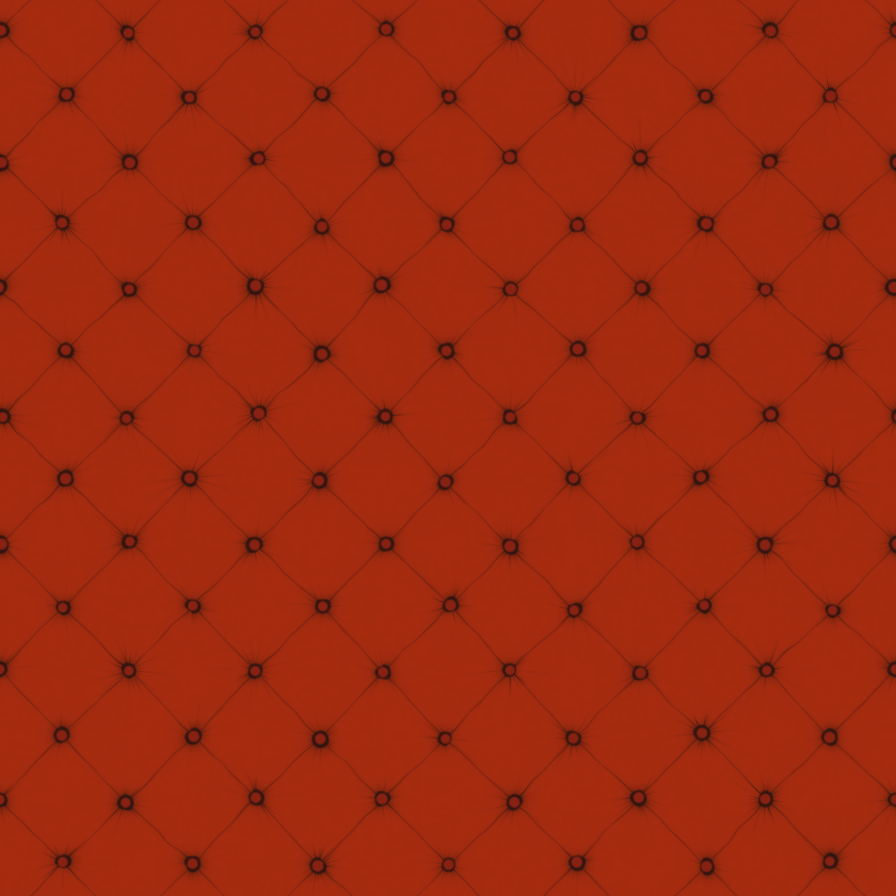
Give the GLSL for this texture, as a WebGL 2 fragment shader.

```glsl
#version 300 es
precision highp float;
// Tufted red upholstery: a staggered lattice of small ringed buttons joined by
// thin diagonal seams. Each button gets its own offset, size, smudge and radial
// wrinkles; ids and noise wrap at the canvas edge, so the cloth tiles.

uniform vec2 u_resolution;
out vec4 outColor;

const float REPEATS = 7.0;            // cells across and down, two buttons each
const vec3 CLOTH = vec3(0.65, 0.17, 0.06);
const vec3 BUTTON = vec3(0.53, 0.13, 0.07);
const vec3 SHADE = vec3(0.22, 0.09, 0.06);
const vec3 RING = vec3(0.17, 0.075, 0.06);
// Lengths below are in cells
const float JITTER = 0.024;
const float RING_RADIUS = 0.050;
const float RING_HALF_WIDTH = 0.0105;
const float RING_SOFTNESS = 0.007;
const float RING_OPACITY = 0.88;
const float SEAM_HALF_WIDTH = 0.005;
const float SEAM_OPACITY = 0.23;
const float SEAM_WOBBLE = 0.022;
const float SMUDGE_REACH = 0.032;
const float WRINKLE_REACH = 0.085;
const float WRINKLES = 34.0;          // angular noise periods around a button
const float TAU = 6.2831853;

vec2 hash2(vec2 p) {
  vec3 q = fract(p.xyx * vec3(0.1031, 0.1030, 0.0973));
  q += dot(q, q.yzx + 33.33);
  return fract((q.xx + q.yz) * q.zy);
}

float cornerSlope(vec2 corner, vec2 offset, vec2 period, float seed) {
  return dot(hash2(mod(corner, period) + seed) * 2.0 - 1.0, offset);
}

// Gradient noise that repeats after a whole-number period
float noise(vec2 p, vec2 period, float seed) {
  vec2 i = floor(p), f = p - i, e = vec2(1.0, 0.0);
  vec2 w = f * f * f * (f * (f * 6.0 - 15.0) + 10.0);
  float low = mix(cornerSlope(i, f, period, seed),
                  cornerSlope(i + e, f - e, period, seed), w.x);
  float high = mix(cornerSlope(i + e.yx, f - e.yx, period, seed),
                   cornerSlope(i + 1.0, f - 1.0, period, seed), w.x);
  return mix(low, high, w.y);
}

vec2 wrapId(vec2 id) { return mod(id, vec2(REPEATS, 2.0 * REPEATS)); }

// Even rows are shifted by half a cell
float rowShift(float row) { return 0.5 - 0.5 * mod(row, 2.0); }

vec2 buttonCenter(vec2 id) {
  vec2 base = vec2(id.x + rowShift(id.y), 0.5 * id.y + 0.25);
  return base + JITTER * (hash2(wrapId(id) + 3.0) * 2.0 - 1.0);
}

// Thin crease between two buttons, deeper towards its ends
float seamShade(vec2 p, vec2 a, vec2 b, float pixel) {
  vec2 ab = b - a;
  float t = clamp(dot(p - a, ab) / dot(ab, ab), 0.0, 1.0);
  float d = length(p - a - ab * t);
  float line = 1.0 - smoothstep(SEAM_HALF_WIDTH - 0.5 * pixel, SEAM_HALF_WIDTH + 0.8 * pixel, d);
  float ends = exp(-min(t, 1.0 - t) * length(ab) / 0.09);
  float fold = 0.14 * exp(-d / 0.018);
  return line * SEAM_OPACITY * (0.85 + 0.8 * ends) + fold * (0.4 + 1.5 * ends);
}

void main() {
  vec2 p = gl_FragCoord.xy / u_resolution * REPEATS;
  float pixel = REPEATS / min(u_resolution.x, u_resolution.y);
  vec2 period = vec2(REPEATS);

  // Cloth: faint mottling and fine grain
  float mottle = 0.6 * noise(p * 3.0, period * 3.0, 11.0) + noise(p * 14.0, period * 14.0, 23.0);
  vec3 color = CLOTH * (1.0 + 0.022 * mottle);

  vec2 wobble = vec2(noise(p * 5.0, period * 5.0, 37.0), noise(p * 5.0, period * 5.0, 51.0));
  vec2 seamPoint = p + SEAM_WOBBLE * wobble;
  float seamFade = 1.0 + 0.8 * noise(p * 5.0, period * 5.0, 67.0);

  float seam = 0.0, shade = 0.0, ring = 0.0, disc = 0.0;
  float baseRow = floor((p.y - 0.25) * 2.0);
  for (float dy = -1.0; dy <= 2.0; dy++) {
    float row = baseRow + dy;
    float column = floor(p.x - rowShift(row) + 0.5);
    for (float dx = -1.0; dx <= 1.0; dx++) {
      vec2 id = vec2(column + dx, row);
      vec2 center = buttonCenter(id);

      // Seams to the two buttons in the row above
      vec2 upLeft = id + vec2(-mod(row, 2.0), 1.0);
      seam = max(seam, seamShade(seamPoint, center, buttonCenter(upLeft), pixel));
      seam = max(seam, seamShade(seamPoint, center, buttonCenter(upLeft + vec2(1.0, 0.0)), pixel));

      // Uneven ring around the button
      vec2 cell = wrapId(id), traits = hash2(cell + 19.0);
      float seed = 1.0 + dot(cell, vec2(17.0, 131.0));
      vec2 q = p - center;
      float turn = atan(q.y, q.x + 1e-6) / TAU;
      float uneven = noise(vec2(turn * 5.0, 0.5), vec2(5.0, 8.0), seed);
      float radius = RING_RADIUS * (0.92 + 0.16 * traits.x + 0.2 * uneven);
      float halfWidth = RING_HALF_WIDTH * (1.0 + 0.9 * uneven);
      float d = length(q) - radius;
      float soft = 0.4 * pixel + RING_SOFTNESS;
      float ink = 1.0 - smoothstep(halfWidth - soft, halfWidth + soft, abs(d));
      ring = max(ring, ink * clamp(0.95 + 0.6 * uneven, 0.0, 1.0));
      disc = max(disc, 1.0 - smoothstep(-soft, soft, d));

      // Smudge and radial wrinkles outside the ring
      float away = max(d, 0.0);
      float smudge = (0.48 + 0.6 * uneven) * exp(-away / SMUDGE_REACH);
      float streak = noise(vec2(turn * WRINKLES, 0.5 + 3.0 * away), vec2(WRINKLES, 64.0), seed + 7.0);
      float strength = mix(0.22, 0.7, traits.y * traits.y);
      float wrinkle = strength * smoothstep(0.0, 0.5, streak) * exp(-away / WRINKLE_REACH);
      shade += (smudge + wrinkle) * (1.0 - smoothstep(0.3, 0.45, away));
    }
  }

  color = mix(color, SHADE, clamp(seam * seamFade, 0.0, 0.8));
  color = mix(color, SHADE, clamp(shade, 0.0, 0.8));
  color = mix(color, BUTTON, disc);
  color = mix(color, RING, RING_OPACITY * ring);
  outColor = vec4(color, 1.0);
}
```
